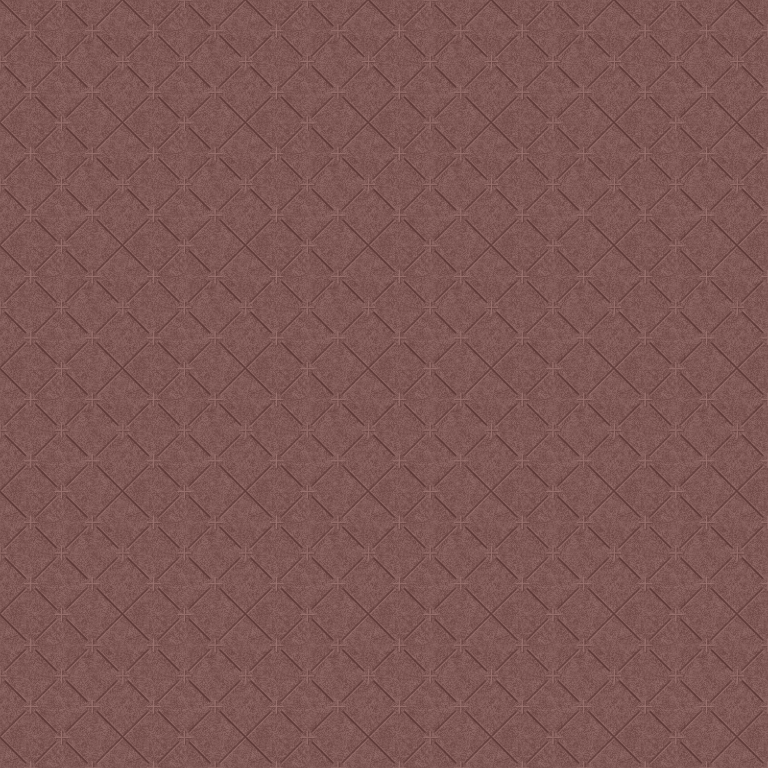
Write a WebGL 2 fragment shader that draws this pattern.

```glsl
#version 300 es
precision highp float;

uniform vec2 u_resolution;
out vec4 fragColor;

// Layout, in canvas units
const float NODE_PITCH = 0.08;        // 12.5 nodes across and down
const float GRAIN_CELLS = 800.0;      // grain cells per canvas
const float GRAIN_TILE = 128.0;       // grain repeats every two nodes
const float GROOVE_HALF = 0.0011;
const float RIDGE_HALF = 0.0008;
const float RIDGE_SHIFT = 0.0019;
const float STITCH_ARM = 0.0088;
const float STITCH_HALF = 0.0007;
const float STITCH_SHADOW = 0.0016;
const float GAP_RADIUS = 0.0085;

// Strengths
const float GRAIN_AMOUNT = 0.11;
const float MOTTLE_AMOUNT = 0.05;
const float GROOVE_DARK = 0.80;
const float RIDGE_LIGHT = 0.55;
const float STITCH_LIGHT = 0.80;
const float SHADOW_DARK = 0.40;

// Colours
const vec3 BASE_COLOUR = vec3(0.495, 0.347, 0.334);
const vec3 LIGHT_COLOUR = vec3(0.62, 0.465, 0.45);
const vec3 DARK_COLOUR = vec3(0.345, 0.205, 0.195);

float hash(vec2 cell, uint seed) {
    uvec2 c = uvec2(cell);
    uint h = c.x * 1597u + c.y * 51749u + seed * 7919u;
    h = (h ^ (h >> 15u)) * 73244475u;
    h = (h ^ (h >> 13u)) * 73244475u;
    h ^= h >> 16u;
    return float(h & 65535u) / 65535.0;
}

// Value noise that wraps after the given number of cells
float tiledNoise(vec2 p, float period, uint seed) {
    vec2 cell = floor(p);
    vec2 f = smoothstep(0.0, 1.0, p - cell);
    vec2 lo = mod(cell, period);
    vec2 hi = mod(cell + 1.0, period);
    float top = mix(hash(lo, seed), hash(vec2(hi.x, lo.y), seed), f.x);
    float low = mix(hash(vec2(lo.x, hi.y), seed), hash(hi, seed), f.x);
    return mix(top, low, f.y);
}

// Smooth coverage of a band around zero
float band(float d, float halfWidth, float aa) {
    return clamp((halfWidth - abs(d)) / aa + 0.5, 0.0, 1.0);
}

// Plus sign made of two thin bars
float plusSign(vec2 p, float aa) {
    float across = band(p.y, STITCH_HALF, aa) * band(p.x, STITCH_ARM, aa);
    float down = band(p.x, STITCH_HALF, aa) * band(p.y, STITCH_ARM, aa);
    return max(across, down);
}

void main() {
    float side = min(u_resolution.x, u_resolution.y);
    float aa = 1.0 / side;
    vec2 p = gl_FragCoord.xy / side;
    p.y = 1.0 - p.y;                  // lattice starts at the upper left

    // Diagonal lattice: index of the nearest node and offset from it
    vec2 diagonal = vec2(p.x - p.y, p.x + p.y);
    vec2 index = round(diagonal / NODE_PITCH);
    vec2 rest = diagonal - index * NODE_PITCH;
    vec2 local = 0.5 * vec2(rest.x + rest.y, rest.y - rest.x);
    vec2 lineDist = rest * inversesqrt(2.0);

    // One node in each double-pitch tile is left as a bare crossing
    vec2 phase = mod(vec2(index.x + index.y, index.y - index.x), 4.0);
    float stitched = step(0.5, phase.x + phase.y);

    // Cloth grain and soft mottling
    vec2 grainPos = p * GRAIN_CELLS;
    float grain = tiledNoise(grainPos, GRAIN_TILE, 1u) - 0.5;
    float mottle = tiledNoise(grainPos * 0.25, GRAIN_TILE * 0.25, 2u) - 0.5;
    vec3 colour = BASE_COLOUR + grain * GRAIN_AMOUNT + mottle * MOTTLE_AMOUNT;

    // Pressed diagonals, broken around the stitched nodes
    float gap = smoothstep(GAP_RADIUS - aa, GAP_RADIUS + aa, length(local));
    float open = mix(1.0, gap, stitched);
    float falling = band(lineDist.x, GROOVE_HALF, aa);
    float rising = band(lineDist.y + 0.5 * RIDGE_SHIFT, GROOVE_HALF, aa);
    float fallingRidge = band(lineDist.x - RIDGE_SHIFT, RIDGE_HALF, aa);
    float risingRidge = band(lineDist.y - 0.5 * RIDGE_SHIFT, RIDGE_HALF, aa);
    float ridge = max(0.6 * fallingRidge, risingRidge);
    float groove = max(falling, 0.75 * rising);
    colour = mix(colour, LIGHT_COLOUR, ridge * RIDGE_LIGHT * open);
    colour = mix(colour, DARK_COLOUR, groove * GROOVE_DARK * open);

    // Raised cross stitches with a shadow to the lower right
    float shadow = plusSign(local - STITCH_SHADOW, aa) * stitched;
    float stitch = plusSign(local, aa) * stitched;
    colour = mix(colour, DARK_COLOUR, shadow * SHADOW_DARK);
    colour = mix(colour, LIGHT_COLOUR, stitch * STITCH_LIGHT);

    fragColor = vec4(colour, 1.0);
}
```
